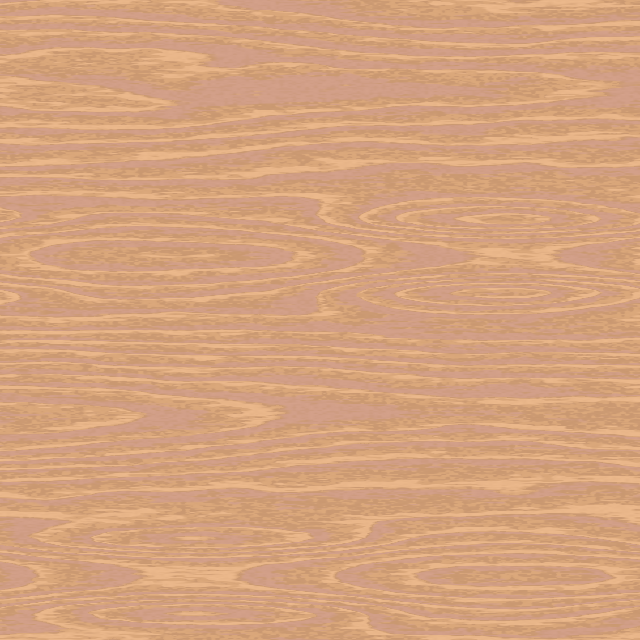
This texture is drawn by a WebGL 1 fragment shader. Its source:

```glsl
precision highp float;
uniform vec2 u_resolution;

#define RINGS 40.0
#define WARP 4.2
#define EYE_X 0.30
#define EYE_Y 0.60
#define EYE_TAPER 0.03
#define FORK 2.6
#define LIGHT_SHARE 0.19
#define PINK_START 0.69
#define FRAY 0.55
#define STREAKS vec2(22.0, 330.0)
#define SPECKS vec2(150.0, 460.0)

const vec3 TAN = vec3(0.80, 0.605, 0.45);
const vec3 PINK = vec3(0.82, 0.62, 0.53);
const vec3 GOLD = vec3(0.85, 0.65, 0.475);
const vec3 LIGHT = vec3(0.915, 0.715, 0.54);

float hash(vec2 p) {
  vec3 q = fract(p.xyx * vec3(0.1031, 0.1030, 0.0973));
  q += dot(q, q.yzx + 33.33);
  return fract((q.x + q.y) * q.z);
}

float noise(vec2 p) {
  vec2 i = floor(p);
  vec2 f = fract(p);
  f = f * f * (3.0 - 2.0 * f);
  float low = mix(hash(i), hash(i + vec2(1.0, 0.0)), f.x);
  float high = mix(hash(i + vec2(0.0, 1.0)), hash(i + vec2(1.0, 1.0)), f.x);
  return mix(low, high, f.y);
}

// Slow bends of the grain, stretched along x
float bends(vec2 p) {
  float n = noise(p * vec2(1.4, 5.0) + 11.0) - 0.5;
  n += 0.26 * (noise(p * vec2(4.0, 16.0) + 37.0) - 0.5);
  n += 0.09 * (noise(p * vec2(11.0, 48.0) + 71.0) - 0.5);
  return n;
}

// Ring count across the board: long eyes in a half-drop repeat
float ringPhase(vec2 p) {
  float row = floor((p.y - EYE_Y) * 2.0 + 0.5);
  float side = abs(p.y - EYE_Y - 0.5 * row);
  float swell = 0.5 - 0.5 * cos(6.28318 * (p.x - EYE_X + 0.5 * row));

  // Rounded distance from the eye's long axis
  float seam = 0.25 - side;
  float across = 0.25 - sqrt(seam * seam + 0.0004);
  float taper = 2.0 * EYE_TAPER * swell * (1.0 - smoothstep(0.06, 0.2, side));
  float dist = sqrt(across * across + taper * taper);

  // Forked ridges on both sides of the eye
  float ridge = (side - 0.055) / 0.022;
  float fork = FORK * swell * exp(-ridge * ridge);

  // Bends mirror near the eye and run free further out
  float freedom = smoothstep(0.09, 0.19, side);
  float mirrored = bends(vec2(p.x, side + 7.0 * row + 20.0));
  float bend = mix(mirrored, bends(p), freedom);
  float calm = mix(0.3, 1.0, smoothstep(0.01, 0.08, side));
  return RINGS * dist + fork + WARP * calm * bend;
}

void main() {
  vec2 p = gl_FragCoord.xy / u_resolution;

  // Fibres at two sizes, and pore-sized specks
  float fibre = noise(p * STREAKS);
  float fineFibre = noise(p * STREAKS * vec2(2.6, 1.4) + 53.0);
  float streak = 0.6 * fibre + 0.4 * fineFibre - 0.5;
  float speck = noise(p * SPECKS + 19.0);
  float patchiness = noise(p * vec2(4.0, 9.0) + 91.0) - 0.5;

  // Each ring: crisp start, light to tan to pink
  float t = fract(ringPhase(p) + 0.12 * streak + 0.15);
  float frayed = t + FRAY * streak + 0.08 * (speck - 0.5);

  float lightEnd = LIGHT_SHARE + 0.16 * patchiness;
  float light = 1.0 - smoothstep(lightEnd - 0.06, lightEnd + 0.06, frayed);
  light *= smoothstep(0.0, 0.05, t);

  float pinkEdge = PINK_START + 0.35 * patchiness;
  float pink = smoothstep(pinkEdge - 0.09, pinkEdge + 0.09, frayed);
  pink *= 1.0 - smoothstep(0.95, 1.0, t);

  float gilt = 0.55 * speck + 0.45 * fineFibre + 0.25 * (0.45 - t);
  float gold = smoothstep(0.42, 0.62, gilt);

  vec3 color = mix(TAN, GOLD, gold);
  color = mix(color, PINK, pink * (0.8 + 0.2 * smoothstep(0.2, 0.5, speck)));
  color = mix(color, LIGHT, light);
  color += 0.022 * (speck - 0.5);
  gl_FragColor = vec4(color, 1.0);
}
```
